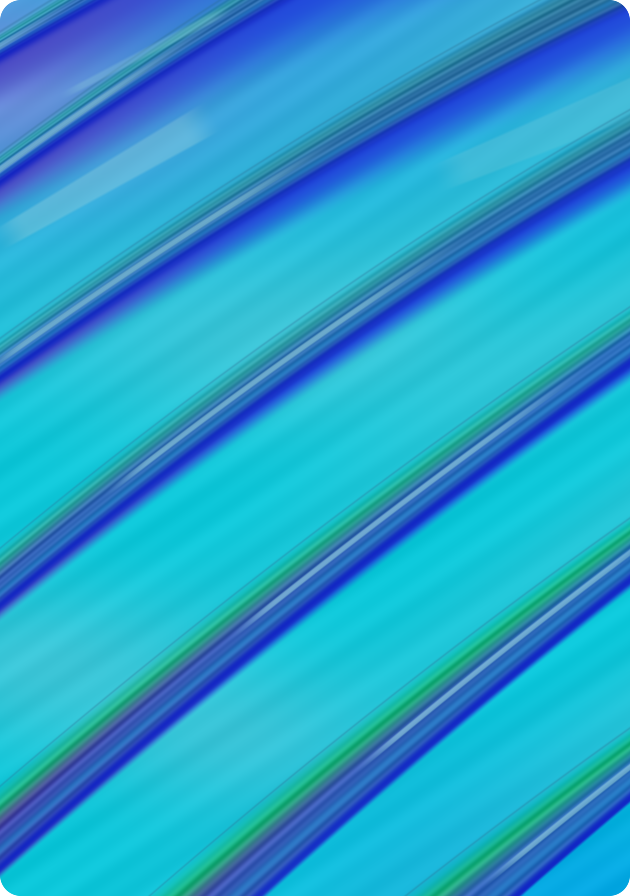
Write a Shadertoy shader that draws this background.

```glsl
// Curved glassy ribbons in green, blue and violet sweep over a luminous aqua field.

const vec2 CANVAS = vec2(540.0, 768.0);   // design units, y measured downwards
const float CORNER = 18.0;
const int RIBBONS = 7;

// Height of each ribbon's dark spine at the left, centre and right
const vec3 SPINE[RIBBONS] = vec3[RIBBONS](
    vec3(50, -95, -220), vec3(157, -15, -150), vec3(325, 150, 5),
    vec3(520, 312, 140), vec3(745, 516, 312), vec3(980, 725, 498),
    vec3(1195, 926, 685));

const vec3 AQUA     = vec3(0.04, 0.78, 0.85);
const vec3 SKY      = vec3(0.20, 0.64, 0.86);
const vec3 LAVENDER = vec3(0.45, 0.54, 0.85);
const vec3 MIST     = vec3(0.28, 0.77, 0.84);
const vec3 AZURE    = vec3(0.01, 0.62, 0.90);
const vec3 GREEN    = vec3(0.10, 0.70, 0.46);
const vec3 TEAL     = vec3(0.18, 0.62, 0.67);
const vec3 SLATE    = vec3(0.17, 0.43, 0.58);
const vec3 STEEL    = vec3(0.17, 0.41, 0.73);
const vec3 INDIGO   = vec3(0.24, 0.26, 0.68);
const vec3 NAVY     = vec3(0.06, 0.10, 0.76);
const vec3 VIOLET   = vec3(0.30, 0.29, 0.77);
const vec3 COBALT   = vec3(0.13, 0.28, 0.86);
const vec3 SHINE    = vec3(0.58, 0.82, 0.86);

float gauss(float x) { return exp(-x * x); }

float glow(vec2 p, vec2 centre, vec2 radius) {
    return gauss(length((p - centre) / radius));
}

// Parabola through three heights, t running from 0 to 1
float curve(vec3 h, float t) {
    return h.x + t * (4.0 * h.y - 3.0 * h.x - h.z)
         + 2.0 * t * t * (h.x - 2.0 * h.y + h.z);
}

// Slanted translucent reflection, tapered at both ends
float pane(vec2 p, vec2 a, vec2 b, float halfWidth) {
    vec2 along = normalize(b - a), q = p - a;
    float t = dot(q, along) / length(b - a);
    float d = abs(q.x * along.y - q.y * along.x);
    float ends = smoothstep(0.0, 0.15, t) * (1.0 - smoothstep(0.85, 1.0, t));
    return ends * (1.0 - smoothstep(-1.5, 1.5, d - halfWidth * (0.65 + 0.35 * t)));
}

vec3 background(vec2 p) {
    vec3 col = mix(SKY, AQUA, smoothstep(60.0, 390.0, p.y + 0.18 * p.x));
    col = mix(col, LAVENDER, 0.85 * glow(p, vec2(0, 75), vec2(150, 85)));
    col = mix(col, MIST, 0.75 * glow(p, vec2(250, 290), vec2(250, 85)));
    col = mix(col, MIST, 0.80 * glow(p, vec2(40, 570), vec2(150, 70)));
    col = mix(col, MIST, 0.75 * glow(p, vec2(200, 630), vec2(120, 60)));
    col = mix(col, AZURE, 0.8 * glow(p, vec2(530, 780), vec2(260, 120)));
    // Faint streaks that follow the sweep
    float across = p.y + 0.62 * p.x;
    col += 0.012 * (sin(across * 0.09) + sin(across * 0.23 + p.x * 0.012));
    // Broad reflections
    col = mix(col, SHINE, 0.38 * pane(p, vec2(-5, 208), vec2(185, 98), 14.0));
    col = mix(col, SHINE, 0.25 * pane(p, vec2(370, 155), vec2(600, 60), 18.0));
    return col;
}

vec3 addRibbon(vec3 col, vec2 p, int i) {
    float k = float(i) - 2.0, t = p.x / CANVAS.x;
    float s = p.y - curve(SPINE[i], t);
    float body = mix(35.0 + 12.0 * k + 3.0 * k * k, 45.0 + k * k, t);
    float shade = mix(16.0 * exp2(-0.6 * k), 45.0 * exp2(-0.9 * k), t);
    float u = s / body, v = s / shade;
    float low = smoothstep(0.0, 2.5, k - t);           // richer green further down
    float dusk = t * (1.0 - smoothstep(0.0, 2.0, k));  // darker teal at upper right

    // Pale sheen resting on the upper edge
    float sheen = smoothstep(-2.6, -1.0, u) * (1.0 - smoothstep(-1.0, -0.9, u));
    col = mix(col, MIST, 0.45 * sheen * t);

    // Cross section: green rim, steel body, navy spine, blue shade
    vec3 rim = mix(mix(TEAL, GREEN, low), SLATE, 0.7 * dusk);
    vec3 core = mix(mix(STEEL, INDIGO, low * (1.0 - t)), SLATE, dusk);
    vec3 glass = mix(rim, core, smoothstep(-0.78, -0.45, u));
    glass += vec3(0.13, -0.12, -0.06) * low * (1.0 - t) * gauss((u + 0.6) / 0.12);
    glass += 0.035 * (sin(u * 31.0 + k) + sin(u * 53.0 + 2.0 * t));
    glass = mix(glass, vec3(0.12, 0.50, 0.78), 0.55 * gauss((u + 0.24) / 0.07));
    vec3 under = mix(VIOLET, COBALT, smoothstep(0.0, 0.5, t));
    glass = mix(glass, under, smoothstep(-0.12, 0.1, u));
    glass = mix(glass, NAVY, 0.9 * gauss((s + 1.0) / 5.5) * (1.0 - 0.5 * dusk));

    float alpha = smoothstep(-1.05, -0.72, u) * (1.0 - smoothstep(0.15, 1.35, v));
    col = mix(col, glass, 0.95 * alpha);

    // Thin rim line and bright moving-window highlight
    col = mix(col, SLATE, 0.3 * gauss((s + body) / 1.2));
    float start = 0.2 * k - 0.04;
    float lit = smoothstep(start, start + 0.08, t)
              * (1.0 - smoothstep(start + 0.38, start + 0.6, t));
    float streak = 1.0 - smoothstep(1.5, 4.0, abs(s + 0.45 * body));
    return mix(col, SHINE, 0.6 * lit * streak);
}

void mainImage(out vec4 fragColor, in vec2 fragCoord) {
    vec2 uv = fragCoord / iResolution.xy;
    vec2 p = vec2(uv.x, 1.0 - uv.y) * CANVAS;
    vec3 col = background(p);
    for (int i = 0; i < RIBBONS; i++) col = addRibbon(col, p, i);
    col = mix(col, SHINE, 0.3 * pane(p, vec2(50, 84), vec2(200, 6), 4.0));

    // Rounded white corners
    vec2 q = abs(p - 0.5 * CANVAS) - 0.5 * CANVAS + CORNER;
    float edge = length(max(q, 0.0)) - CORNER;
    float pixel = CANVAS.x / iResolution.x;
    col = mix(col, vec3(1.0), smoothstep(-0.5 * pixel, 0.5 * pixel, edge));
    fragColor = vec4(clamp(col, 0.0, 1.0), 1.0);
}
```
